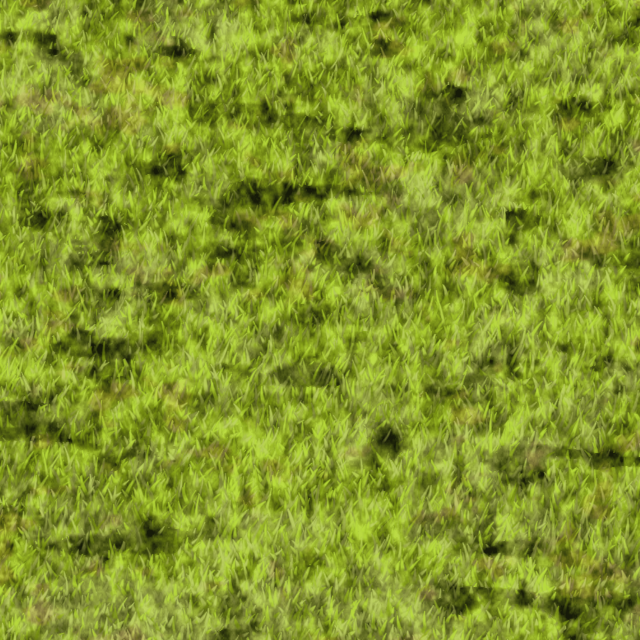
This texture is drawn by a three.js fragment shader. Its source:

```glsl
varying vec2 vUv;

vec2 hash2(vec2 p) {
  vec3 q = fract(p.xyx * vec3(0.1031, 0.1030, 0.0973));
  q += dot(q, q.yzx + 33.33);
  return fract((q.xx + q.yz) * q.zy);
}

float valueNoise(vec2 p) {
  vec2 cell = floor(p);
  vec2 f = fract(p);
  f = f * f * (3.0 - 2.0 * f);
  float low = mix(hash2(cell).x, hash2(cell + vec2(1.0, 0.0)).x, f.x);
  float high = mix(hash2(cell + vec2(0.0, 1.0)).x, hash2(cell + 1.0).x, f.x);
  return mix(low, high, f.y);
}

float fbm(vec2 p) {
  float sum = 0.0;
  float weight = 0.53;
  for (int i = 0; i < 4; i++) {
    sum += weight * valueNoise(p);
    p = p * 2.03 + 17.3;
    weight *= 0.5;
  }
  return sum;
}

// Sunlit green from shade (0) to light (1), paled by dryness, warmed by brown
vec3 grassColor(float tone, float dry, float brown) {
  float t = clamp(tone, -0.5, 1.25);
  vec3 green = vec3(0.27 + 0.37 * t, 0.32 + 0.435 * t, 0.055 + 0.13 * t * abs(t));
  vec3 pale = vec3(0.01, -0.035, 0.11) * dry + vec3(0.03, -0.04, 0.03) * brown;
  return max(green + pale * smoothstep(-0.2, 0.6, t), 0.03);
}

void main() {
  vec2 uv = vUv;

  // Broad patches: shaded hollows, dry thatch, brown spots
  float hollow = smoothstep(0.57, 0.76, fbm(uv * vec2(9.0, 22.0) + 3.7));
  float thatch = fbm(uv * vec2(12.0, 17.0) + 41.0) + 0.15 * smoothstep(0.16, 0.0, uv.y);
  float brown = smoothstep(0.58, 0.76, fbm(uv * vec2(18.0, 26.0) + 73.0));
  float swell = fbm(uv * vec2(15.0, 24.0) + 91.0) - 0.5;

  // Mottled undergrowth
  float mottle = fbm(uv * vec2(60.0, 48.0) + 11.0) - 0.5;
  float underTone = 0.66 + 2.2 * mottle + 0.5 * swell - 0.6 * hollow;
  vec3 color = grassColor(underTone, smoothstep(0.38, 0.75, thatch), brown);

  // Layers of blades, deepest first
  vec2 pitch = vec2(0.036, 0.05);
  for (int layer = 0; layer < 28; layer++) {
    float depth = float(layer) / 27.0;
    vec2 shift = hash2(vec2(float(layer) * 7.0 + 5.0, 19.0));
    vec2 home = floor(uv / pitch + shift);
    for (int k = 0; k < 6; k++) {
      vec2 cell = home + vec2(mod(float(k), 3.0) - 1.0, -floor(float(k) / 3.0));
      vec2 seed = cell + float(layer) * vec2(37.0, 53.0) + 200.0;
      vec2 place = hash2(seed);
      vec2 form = hash2(seed + 411.3);
      vec2 tint = hash2(seed + 827.7);

      // Tapered, slightly bowed blade leaning from its root
      vec2 root = (cell + place - shift) * pitch;
      float size = mix(1.0, 0.7, root.y) * mix(0.7, 1.0, smoothstep(0.0, 0.2, root.y));
      float span = (0.016 + 0.033 * form.x * form.x) * size;
      float lean = 0.12 + 2.1 * (form.y - 0.5) * (1.0 - 0.6 * form.x);
      vec2 along = vec2(sin(lean), cos(lean));
      vec2 across = vec2(along.y, -along.x);
      vec2 offset = uv - root;
      float rise = clamp(dot(offset, along) / span, 0.0, 1.0);
      float bow = (tint.y - 0.5) * 0.5 * span * rise * (1.0 - rise);
      float halfWidth = (0.0016 + 0.0015 * fract(form.x * 7.0 + place.x)) * mix(1.1, 0.85, root.y);
      halfWidth *= 1.0 - 0.75 * rise * rise;
      float dist = length(offset - along * span * rise - across * bow) - halfWidth;

      // Blades emerge softly and thin out in hollows and on bare ground
      float density = smoothstep(0.0, 0.12, fract(place.y * 11.0 + tint.x) - 0.65 * hollow - 0.1 * brown);
      density *= smoothstep(0.0, 0.4, rise);
      float cover = density * smoothstep(0.0018, -0.0016, dist);
      float shadow = density * smoothstep(0.004, -0.001, dist);

      float tone = 0.92 + 0.26 * depth + 0.85 * (tint.x - 0.5) - 0.28 * (1.0 - rise);
      tone += 0.75 * swell + 1.1 * mottle - 0.45 * hollow - 0.12 * brown;
      float dry = smoothstep(0.45, 0.85, 0.7 * tint.y + 0.5 * thatch) * 1.5 - 0.25;
      vec3 blade = grassColor(tone, dry, brown);
      color = mix(color * (1.0 - 0.05 * shadow), blade, cover * 0.85);
    }
  }

  gl_FragColor = vec4(clamp(color, 0.0, 1.0), 1.0);
}
```
